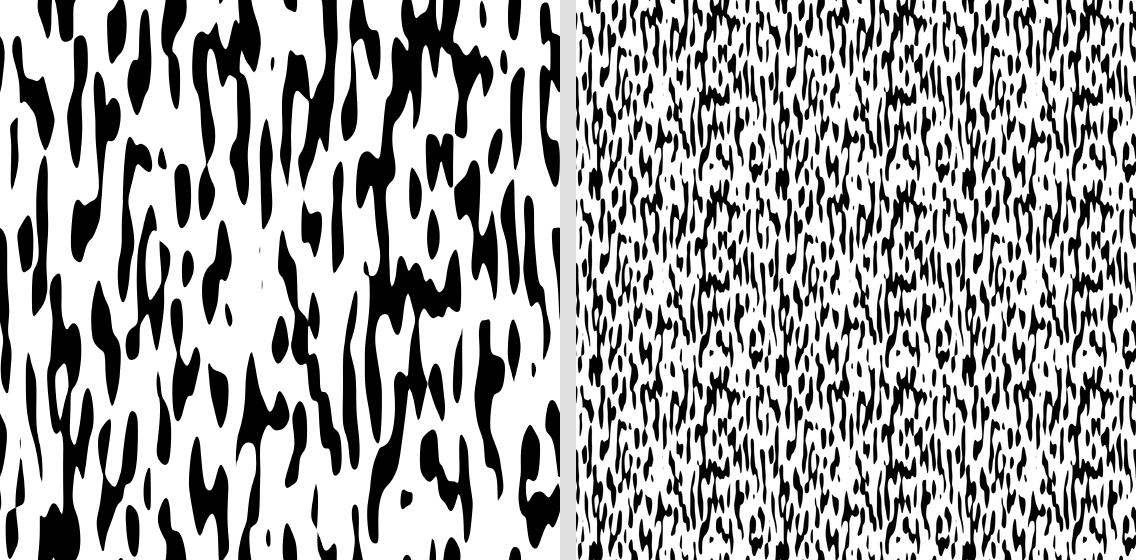
Left, the tile; right, the same tile 3 across and 3 down.
This pattern is drawn by a Shadertoy shader. Its source:

```glsl
const vec2 GRID = vec2(56.0, 14.0); // whole cells per canvas, stretched upright
const vec3 PAPER = vec3(1.0);
const vec3 INK = vec3(0.0);

vec3 hash3(vec2 p) {
    return fract(sin(vec3(dot(p, vec2(127.1, 311.7)),
                          dot(p, vec2(269.5, 183.3)),
                          dot(p, vec2(419.2, 371.9)))) * 43758.5453);
}

// Wrapping noise: one signed, soft-rimmed bump at a random spot in each cell
float bumpField(vec2 uv) {
    vec2 p = uv * GRID;
    vec2 cell = floor(p);
    float sum = 0.0;
    for (int y = -2; y <= 2; y++) {
        for (int x = -2; x <= 2; x++) {
            vec2 id = cell + vec2(x, y);
            vec3 rnd = hash3(mod(id, GRID));
            vec2 offset = (p - id - rnd.xy) / 0.8;
            float r2 = dot(offset, offset);
            float weight = 2.0 * rnd.z - 1.0;
            sum += weight * (1.0 - 0.8 * r2) * exp(-r2);
        }
    }
    return sum;
}

void mainImage(out vec4 fragColor, in vec2 fragCoord) {
    vec2 uv = fragCoord / iResolution.xy;

    // Ink fills the field above a level that leaves most of the paper bare
    float height = bumpField(uv) - 0.125;

    // Edge softened over about one pixel
    float slope = length(vec2(dFdx(height), dFdy(height)));
    float ink = clamp(0.5 + height / max(slope, 1e-5), 0.0, 1.0);

    fragColor = vec4(mix(PAPER, INK, ink), 1.0);
}
```
